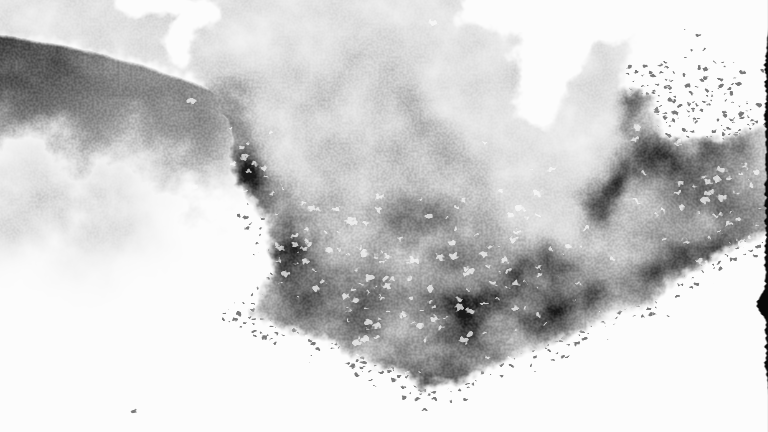
Give the GLSL for this background, as a Shadertoy shader.

```glsl
const vec3 PAPER = vec3(0.99);
const vec3 INK = vec3(0.10);
const vec3 EDGE_INK = vec3(0.03);
const float VEIL = 0.11;          // pale wash inside the plume
const float WARP = 0.035;         // wandering of the ink outlines
const float MOTTLE = 0.75;        // cloudiness of the pigment
const float GRAIN = 0.13;
const float FLAKE_CELLS = 48.0;
const float SPECK_CELLS = 75.0;

// Outline of the plume, in units of canvas height
const int CORNERS = 21;
const vec2 PLUME[CORNERS] = vec2[](
    vec2(-0.05, 0.92), vec2(0.185, 0.89), vec2(0.44, 0.83), vec2(0.53, 0.70),
    vec2(0.545, 0.58), vec2(0.62, 0.48), vec2(0.64, 0.37), vec2(0.58, 0.27),
    vec2(0.79, 0.20), vec2(0.98, 0.105), vec2(1.25, 0.19), vec2(1.48, 0.294),
    vec2(1.71, 0.433), vec2(1.82, 0.50), vec2(1.82, 0.73), vec2(1.68, 0.67),
    vec2(1.53, 0.68), vec2(1.51, 0.77), vec2(1.44, 0.80), vec2(1.47, 1.08),
    vec2(-0.05, 1.08));

vec2 hash2(vec2 p) {
    vec3 h = fract(p.xyx * vec3(0.1031, 0.1030, 0.0973));
    h += dot(h, h.yzx + 33.33);
    return fract((h.xx + h.yz) * h.zy);
}

float gradientCorner(vec2 cell, vec2 f, vec2 corner) {
    float angle = 6.2832 * hash2(cell + corner).x;
    return dot(vec2(cos(angle), sin(angle)), f - corner);
}

float noise(vec2 p) {
    vec2 i = floor(p), f = p - i;
    vec2 u = f * f * f * (f * (f * 6.0 - 15.0) + 10.0);
    return mix(mix(gradientCorner(i, f, vec2(0, 0)), gradientCorner(i, f, vec2(1, 0)), u.x),
               mix(gradientCorner(i, f, vec2(0, 1)), gradientCorner(i, f, vec2(1, 1)), u.x), u.y);
}

float fbm(vec2 p) {
    float sum = 0.0, amp = 1.0;
    for (int i = 0; i < 5; i++) {
        sum += amp * noise(p);
        p = mat2(1.6, 1.2, -1.2, 1.6) * p + 7.3;
        amp *= 0.55;
    }
    return sum;
}

float segment(vec2 p, vec2 a, vec2 b) {
    vec2 ab = b - a;
    return length(p - a - ab * clamp(dot(p - a, ab) / dot(ab, ab), 0.0, 1.0));
}

float wash(vec2 p, vec2 a, vec2 b, float radius) {
    float d = segment(p, a, b) / radius;
    return exp(-d * d);
}

float plumeDistance(vec2 p) {
    float d = 10.0, side = 1.0;
    for (int i = 0, j = CORNERS - 1; i < CORNERS; j = i, i++) {
        vec2 a = PLUME[i], b = PLUME[j];
        d = min(d, segment(p, a, b));
        if ((a.y > p.y) != (b.y > p.y) && p.x < (b.x - a.x) * (p.y - a.y) / (b.y - a.y) + a.x) side = -side;
    }
    return side * d;
}

// Irregular dots, one candidate per cell
float scatter(vec2 p, float cells, float density) {
    vec2 g = p * cells + 0.45 * vec2(noise(p * 110.0), noise(p * 110.0 + 31.0));
    float cover = 0.0;
    for (int y = -1; y <= 1; y++)
    for (int x = -1; x <= 1; x++) {
        vec2 cell = floor(g) + vec2(x, y);
        vec2 rnd = hash2(cell + 17.0);
        float radius = 0.12 + 0.27 * rnd.y * rnd.y;
        float d = length((g - cell - hash2(cell)) * vec2(0.8, 1.2));
        cover = max(cover, step(rnd.x, density) * smoothstep(radius + 0.12, radius - 0.08, d));
    }
    return cover;
}

void mainImage(out vec4 fragColor, in vec2 fragCoord) {
    vec2 p = fragCoord / iResolution.xy * vec2(16.0 / 9.0, 1.0);
    float cloud = fbm(p * 8.0);
    vec2 q = p + WARP * vec2(fbm(p * 7.0 + 4.0), fbm(p * 7.0 + 19.0));
    float fine = noise(p * 60.0);
    float outline = plumeDistance(mix(p, q, 0.6)) + 0.012 * fine;
    float body = smoothstep(0.014, -0.014, outline);

    // Smoky centre, left strip and lower pool
    float light = 1.0 - VEIL;
    light *= 1.0 - 0.12 * wash(q, vec2(0.75, 0.65), vec2(0.95, 0.53), 0.15);
    light *= 1.0 - 0.11 * wash(q, vec2(0.85, 0.87), vec2(1.10, 0.58), 0.045);
    light *= 1.0 - 0.40 * wash(q, vec2(0.52, 0.77), vec2(0.58, 0.60), 0.05);
    light *= 1.0 - 0.42 * wash(q, vec2(0.58, 0.60), vec2(0.68, 0.44), 0.05);
    light *= 1.0 - 0.38 * wash(q, vec2(0.68, 0.44), vec2(0.64, 0.29), 0.07);
    light *= 1.0 - 0.40 * wash(q, vec2(0.72, 0.31), vec2(1.10, 0.28), 0.14);
    light *= 1.0 - 0.38 * wash(q, vec2(0.94, 0.49), vec2(1.06, 0.46), 0.075);
    light *= 1.0 - 0.32 * wash(q, vec2(0.80, 0.22), vec2(1.00, 0.14), 0.06);
    light *= 1.0 - 0.45 * wash(q, vec2(1.00, 0.14), vec2(1.25, 0.27), 0.07);
    // Rising right arm
    light *= 1.0 - 0.52 * wash(q, vec2(1.08, 0.28), vec2(1.28, 0.38), 0.055);
    light *= 1.0 - 0.52 * wash(q, vec2(1.25, 0.26), vec2(1.68, 0.43), 0.05);
    light *= 1.0 - 0.25 * wash(q, vec2(1.38, 0.39), vec2(1.58, 0.50), 0.08);
    light *= 1.0 - 0.62 * wash(q, vec2(1.37, 0.51), vec2(1.49, 0.65), 0.042);
    light *= 1.0 - 0.48 * wash(q, vec2(1.49, 0.63), vec2(1.70, 0.65), 0.05);
    light *= 1.0 - 0.58 * wash(q, vec2(1.46, 0.70), vec2(1.49, 0.78), 0.03);
    light *= 1.0 - 0.38 * wash(q, vec2(1.62, 0.60), vec2(1.73, 0.51), 0.10);
    float ink = (1.0 - light) * (1.0 + MOTTLE * cloud) * body;

    // Bare patches along the top
    float bare = min(segment(q, vec2(0.30, 0.99), vec2(0.47, 0.98)) - 0.025, segment(q, vec2(0.47, 0.98), vec2(0.42, 0.89)) - 0.035);
    bare = min(bare, segment(q, vec2(1.12, 0.98), vec2(1.42, 0.97)) - 0.065);
    bare = min(bare, segment(q, vec2(1.28, 0.92), vec2(1.25, 0.73)) - 0.09 * smoothstep(0.58, 0.92, p.y));
    ink *= smoothstep(-0.01, 0.012, bare + 0.025 * cloud);

    // Left band: crisp above, dissolving below
    float depth = 0.918 - 0.12 * p.x - 0.28 * p.x * p.x + 0.006 * cloud - p.y;
    float band = smoothstep(-0.004, 0.008, depth) * (1.0 - smoothstep(0.08, 0.30, depth + 0.10 * cloud));
    band *= (1.0 - smoothstep(0.46, 0.60, q.x)) * mix(0.78, 0.50, smoothstep(0.0, 0.35, p.x));
    ink = max(ink, band * (1.0 + 0.25 * cloud));
    ink = max(ink, 0.13 * wash(q, vec2(0.02, 0.54), vec2(0.22, 0.52), 0.12) * (1.0 + cloud));

    // Grain, pale flakes and stray dark specks
    ink += GRAIN * noise(p * 170.0) * smoothstep(0.02, 0.3, ink);
    float flakeZone = wash(p, vec2(0.85, 0.32), vec2(1.15, 0.37), 0.14) + wash(p, vec2(1.58, 0.57), vec2(1.68, 0.50), 0.10)
                    + 0.6 * wash(p, vec2(0.56, 0.66), vec2(0.67, 0.40), 0.06);
    ink *= 1.0 - 0.72 * scatter(p, FLAKE_CELLS, 0.42 * flakeZone);
    float rim = smoothstep(0.07, 0.0, outline) * smoothstep(0.62, 0.42, p.y);
    float speckZone = 0.45 * rim + 0.6 * wash(p, vec2(1.50, 0.78), vec2(1.70, 0.72), 0.09);
    ink = max(ink, 0.58 * scatter(p + 3.0, SPECK_CELLS, speckZone) * (1.0 - body));

    // Torn dark margin on the right
    float margin = 0.007 + 0.02 * exp(-pow((p.y - 0.295) / 0.025, 2.0)) + 0.007 * noise(vec2(p.y * 120.0, 2.5));
    margin *= smoothstep(0.08, 0.16, p.y) * smoothstep(0.94, 0.86, p.y);
    float torn = smoothstep(-0.003, 0.003, margin - (16.0 / 9.0 - p.x) - 0.001);

    vec3 colour = mix(PAPER, INK, clamp(ink, 0.0, 1.0));
    fragColor = vec4(mix(colour, EDGE_INK, torn), 1.0);
}
```
